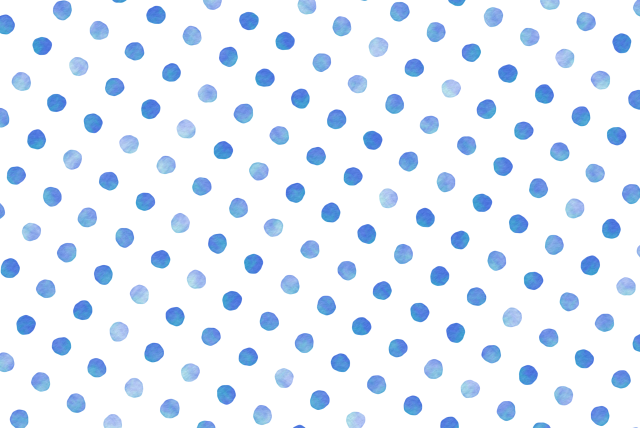
Reproduce this pattern procedurally as a Shadertoy shader.

```glsl
// Watercolour polka dots on white: a square lattice turned by 30 degrees.
// Each cell hashes its own wobbly outline, strength of paint and wash direction;
// layered sines blend periwinkle into teal and add a fine brushed grain.

vec4 hash4(vec2 cell) {
    vec4 p = fract(cell.xyxy * vec4(0.1031, 0.1030, 0.0973, 0.1099));
    p += dot(p, p.wzxy + 33.33);
    return fract((p.xxyz + p.yzzw) * p.zywx);
}

// Warped sine layers, roughly -1 to 1
float washNoise(vec2 p) {
    float sum = 0.0, weight = 0.55;
    for (int i = 0; i < 4; i++) {
        p += 0.6 * sin(p.yx * 1.3 + float(i));
        sum += weight * sin(p.x) * cos(p.y);
        p = mat2(1.3, 1.1, -1.1, 1.3) * p + 2.7;
        weight *= 0.6;
    }
    return sum;
}

// Signed distance to a hand-painted disc, in cell units
float blobDistance(vec2 p, vec4 seed) {
    float angle = atan(p.y, p.x);
    vec4 phase = 6.2832 * seed;
    float wobble = 0.035 * sin(2.0 * angle + phase.x)
                 + 0.028 * sin(3.0 * angle + phase.y)
                 + 0.016 * sin(5.0 * angle + phase.z)
                 + 0.010 * sin(9.0 * angle + phase.w);
    float radius = 0.226 + 0.012 * (seed.x - 0.5);
    return length(p) - radius * (1.0 + wobble);
}

vec3 paintColour(vec2 p, float edge, vec4 seed) {
    float wash = washNoise(p * 9.0 + seed.xy * 60.0);

    // Teal gathers mostly towards the lower side
    float angle = -1.9 + 3.2 * (seed.y - 0.5);
    float slope = dot(p, vec2(cos(angle), sin(angle)));
    float teal = smoothstep(0.0, 1.0, 0.42 + 1.7 * slope + 0.45 * wash);

    // Thin paint is paler, with pigment settling at the rim
    float pale = pow(seed.z, 1.8);
    pale += (0.12 + 0.25 * pale) * washNoise(p * 7.0 + seed.zw * 45.0);
    pale -= 0.14 * smoothstep(-0.05, 0.0, edge);

    vec3 strong = mix(vec3(0.30, 0.46, 0.87), vec3(0.24, 0.62, 0.82), teal);
    vec3 thin = mix(vec3(0.69, 0.76, 0.95), vec3(0.72, 0.88, 0.92), teal);
    vec3 colour = mix(strong, thin, clamp(pale, 0.0, 1.0));

    // Brushed paper grain, rising gently to the right
    vec2 grainUv = mat2(0.94, -0.34, 0.34, 0.94) * p * vec2(1.0, 1.0);
    float grain = washNoise(grainUv * vec2(22.0, 50.0) + seed.wx * 80.0);
    return colour + 0.035 * grain;
}

void mainImage(out vec4 fragColor, in vec2 fragCoord) {
    // Lattice: columns are the two axes, pitch as a fraction of the height
    float pitch = 0.0976;
    mat2 axes = mat2(0.866, -0.5, 0.5, 0.866);
    vec2 uv = (fragCoord - 0.5 * iResolution.xy) / iResolution.y;
    vec2 grid = (uv - vec2(0.0264, 0.0025)) * axes / pitch;
    vec2 cell = floor(grid + 0.5);

    // Upright offset from the slightly jittered dot centre
    vec4 seed = hash4(cell + 71.0);
    vec2 jitter = 0.035 * (hash4(cell + 137.0).xy - 0.5);
    vec2 p = axes * (grid - cell) - jitter;

    float edge = blobDistance(p, seed);
    float pixel = 1.0 / (iResolution.y * pitch);
    float cover = 1.0 - smoothstep(-0.7 * pixel, 0.7 * pixel, edge);

    vec3 colour = mix(vec3(1.0), paintColour(p, edge, seed), cover);
    fragColor = vec4(colour, 1.0);
}
```
